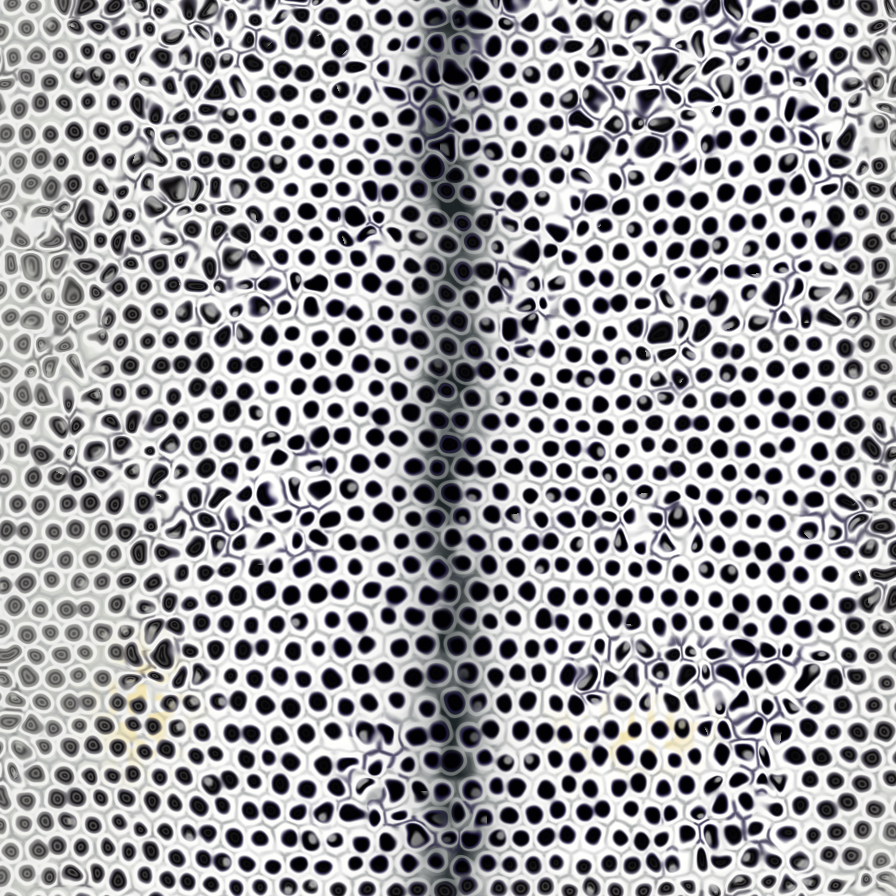
Give the GLSL for this pattern, as a WebGL 2 fragment shader.

```glsl
#version 300 es
precision highp float;

uniform vec2 u_resolution;
out vec4 fragColor;

const vec2 GRID = vec2(36.0, 35.0);
const vec3 PAPER = vec3(1.0, 1.0, 0.995);
const vec3 WORN_PAPER = vec3(0.80, 0.81, 0.78);
const vec3 SHADE = vec3(0.70, 0.71, 0.71);
const vec3 BLACK = vec3(0.004, 0.004, 0.012);
const vec3 INDIGO = vec3(0.13, 0.10, 0.27);
const vec3 FADED_INK = vec3(0.32, 0.31, 0.31);
const vec3 SEAM = vec3(0.07, 0.10, 0.11);
const vec3 YELLOW = vec3(0.95, 0.88, 0.62);

vec2 hash2(vec2 p) {
    vec3 h = fract(vec3(p.xyx) * vec3(0.1031, 0.1030, 0.0973));
    h += dot(h, h.yzx + 33.33);
    return fract((h.xx + h.yz) * h.zy);
}

float noise(vec2 p) {
    vec2 cell = floor(p);
    vec2 f = fract(p);
    f = f * f * (3.0 - 2.0 * f);
    float low = mix(hash2(cell).x, hash2(cell + vec2(1, 0)).x, f.x);
    float high = mix(hash2(cell + vec2(0, 1)).x, hash2(cell + vec2(1, 1)).x, f.x);
    return mix(low, high, f.y);
}

vec2 noise2(vec2 p) {
    return vec2(noise(p), noise(p + 71.7)) - 0.5;
}

float spot(vec2 uv, vec2 centre, vec2 size) {
    vec2 d = (uv - centre) / size;
    return exp(-dot(d, d));
}

// Blended dot distance, distance to the cell border, offset and seed of the nearest dot
void dotField(vec2 p, out float field, out float border, out vec2 offset, out vec2 seed) {
    const float BLEND = 16.0;
    float sum = 0.0;
    float nearest = 9.0;
    float second = 9.0;
    for (int j = -1; j <= 1; j++) {
        float row = floor(p.y) + float(j);
        float shift = 0.5 * mod(row, 2.0);
        for (int i = -1; i <= 1; i++) {
            vec2 id = vec2(floor(p.x - shift) + float(i), row);
            vec2 h = hash2(id + 17.0);
            vec2 q = p - id - vec2(shift, 0.0) - 0.5 - 0.30 * (h - 0.5);
            float d = length(q);
            float radius = 0.285 + 0.085 * hash2(id + 53.0).x;
            sum += exp(-BLEND * (d - radius));
            if (d < nearest) {
                second = nearest;
                nearest = d;
                offset = q;
                seed = hash2(id + 91.0);
            } else {
                second = min(second, d);
            }
        }
    }
    field = -log(sum) / BLEND;
    border = second - nearest;
}

// Wear grows towards the left side, the right edge and the lower corners
float wearAt(vec2 uv) {
    float left = 0.95 * (1.0 - smoothstep(0.0, 0.42, uv.x));
    float right = 0.75 * smoothstep(0.90, 1.0, uv.x);
    float bottom = 0.5 * (1.0 - smoothstep(0.0, 0.05, uv.y));
    float corner = spot(uv, vec2(1.0, 0.08), vec2(0.11, 0.16));
    float patchy = 0.35 * (noise(uv * 8.0 + 5.0) - 0.5);
    return clamp(max(max(left, right), max(bottom, corner)) + patchy, 0.0, 1.0);
}

// Dark vertical fold, broken into blots along its length
float seamAt(vec2 uv) {
    float x = uv.x - 0.502 - 0.02 * (noise(vec2(uv.y * 11.0, 3.0)) - 0.5);
    float blots = smoothstep(0.3, 0.75, noise(uv * vec2(48.0, 42.0)));
    float uneven = 0.25 + 0.40 * noise(vec2(uv.x * 12.0, uv.y * 13.0)) + 0.45 * blots;
    return clamp(exp(-x * x / 0.0011) * uneven + 0.13 * exp(-x * x / 0.005), 0.0, 0.95);
}

void main() {
    vec2 uv = gl_FragCoord.xy / u_resolution;
    float pixel = GRID.y / u_resolution.y;
    float wear = wearAt(uv);
    float seam = seamAt(uv);
    float disorder = smoothstep(0.48, 0.75, noise(uv * 12.0 + 2.0));
    vec2 p = uv * GRID + 1.1 * noise2(uv * 3.5) + 0.10 * noise2(uv * 80.0);
    p += 0.6 * disorder * noise2(uv * 44.0 + 30.0);

    float field, border;
    vec2 offset, seed;
    dotField(p, field, border, offset, seed);
    float soft = max(0.07, pixel);

    // Paper with grey gaps between cells and a bright halo round each dot
    float ripple = noise(uv * 95.0);
    float gap = 1.0 - smoothstep(0.0, 0.22 + pixel, border);
    float mottle = smoothstep(0.35, 0.75, noise(uv * 40.0 + 8.0));
    vec3 paper = mix(PAPER, WORN_PAPER, wear * wear);
    paper = mix(paper, SHADE, gap * (0.25 + 0.5 * mottle + 0.4 * ripple));
    float halo = 1.0 - smoothstep(0.03, 0.10, abs(field - 0.11));
    paper = mix(paper, PAPER, 0.7 * halo);
    paper = mix(paper, SEAM, seam * (1.0 - 0.35 * halo));

    // Dark links in disordered areas and tinted patches
    float link = disorder * gap * smoothstep(0.50, 0.72, noise(uv * 60.0 + 9.0));
    paper = mix(paper, mix(INDIGO, FADED_INK, wear), 0.7 * link);
    float tint = max(spot(uv, vec2(0.16, 0.21), vec2(0.04, 0.06)), spot(uv, vec2(0.71, 0.18), vec2(0.07, 0.03)));
    paper = mix(paper, YELLOW, 0.8 * tint * smoothstep(0.35, 0.7, ripple));

    // Ink: black cores with indigo rims, ringed grey where worn
    vec3 ink = mix(BLACK, INDIGO, smoothstep(-0.13, -0.03, field) * (0.4 + 0.6 * seed.y));
    float rings = 0.5 + 0.5 * cos(field * 38.0 + 2.0);
    ink = mix(ink, FADED_INK * (0.35 + 1.1 * rings), 0.85 * wear);
    float coverage = 1.0 - smoothstep(-soft, soft, field);

    // Some dots in disordered areas open into crescents
    float angle = 6.2832 * seed.y;
    vec2 bite = offset - 0.16 * vec2(cos(angle), sin(angle));
    float open = step(0.93 - 0.35 * disorder, seed.x);
    float bitten = open * (1.0 - smoothstep(0.08, 0.10 + 2.0 * soft, length(bite)));
    coverage *= (1.0 - 0.6 * bitten) * (1.0 - 0.35 * smoothstep(0.75, 1.0, wear));

    fragColor = vec4(mix(paper, ink, coverage), 1.0);
}
```
